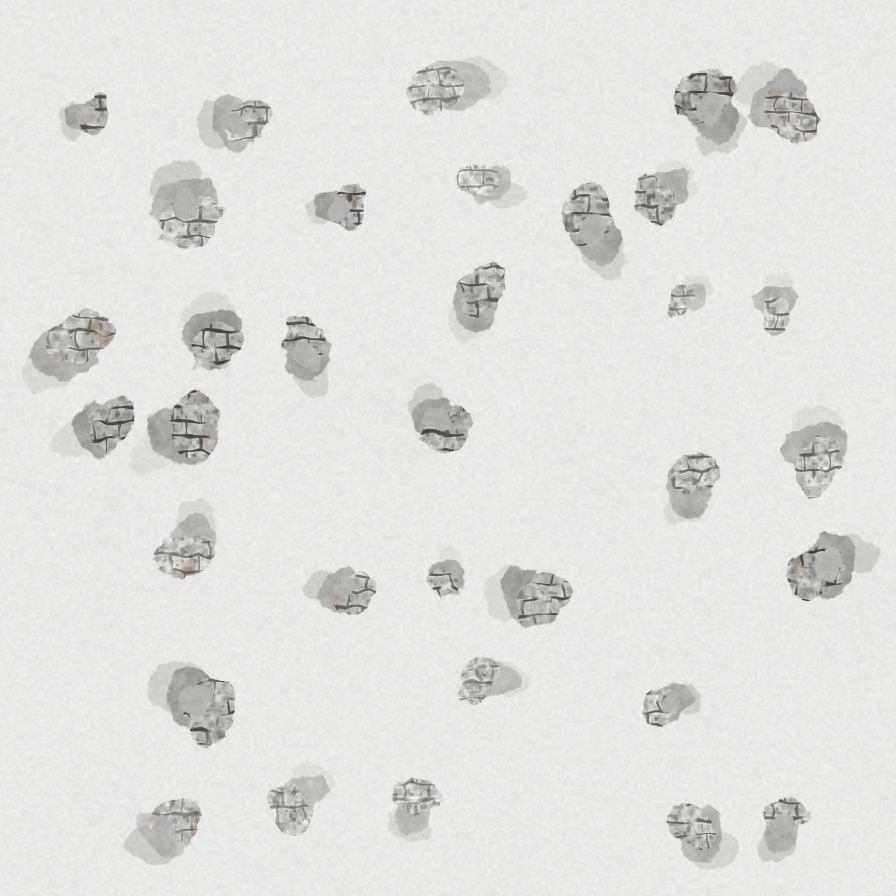
Reproduce this texture procedurally as a three.js fragment shader.

```glsl
varying vec2 vUv;

const vec3 PLASTER = vec3(0.910, 0.910, 0.908);
const vec3 STAIN = vec3(0.615, 0.618, 0.605);
const vec3 BRICK = vec3(0.725, 0.725, 0.712);
const vec3 RENDER_COAT = vec3(0.705, 0.708, 0.702);
const vec3 JOINT = vec3(0.24, 0.24, 0.23);
const vec3 RUST = vec3(0.56, 0.42, 0.32);

const float GRID = 7.0;          // patch cells per side
const float MARGIN = 0.03;       // bare border of the wall
const float PRESENCE = 0.76;     // share of cells holding a patch
const float MIN_RADIUS = 0.015;
const float MAX_RADIUS = 0.038;
const float RAGGED = 0.018;      // depth of the uneven outline
const float EDGE = 0.0013;       // half width of a crisp edge
const float COURSE = 0.0175;     // height of a brick row
const float BRICK_LENGTH = 0.030;
const float GRAIN = 0.060;

float hash(vec2 p) {
  vec3 q = fract(vec3(p.xyx) * 0.1031);
  q += dot(q, q.yzx + 33.33);
  return fract((q.x + q.y) * q.z);
}

float noise(vec2 p) {
  vec2 i = floor(p);
  vec2 f = fract(p);
  f = f * f * (3.0 - 2.0 * f);
  return mix(mix(hash(i), hash(i + vec2(1.0, 0.0)), f.x),
             mix(hash(i + vec2(0.0, 1.0)), hash(i + 1.0), f.x), f.y);
}

float fbm(vec2 p) {
  float sum = 0.0;
  float weight = 0.53;
  for (int i = 0; i < 4; i++) {
    sum += weight * noise(p);
    p = p * 2.1 + 17.3;
    weight *= 0.5;
  }
  return sum;
}

vec2 rotate(vec2 p, float angle) {
  float c = cos(angle);
  float s = sin(angle);
  return vec2(c * p.x - s * p.y, s * p.x + c * p.y);
}

// Ragged oval, positive inside
float lobe(vec2 p, float radius, float seed) {
  vec2 q = rotate(p, seed * 6.2832) * vec2(0.88, 1.2);
  return radius - length(q) + RAGGED * (fbm(p * 55.0 + seed * 91.0) - 0.5);
}

// Weathered masonry with broken dark joints and pale chipped rims
vec3 masonry(vec2 p, float seed, float tone) {
  vec2 shift = p + seed * 7.0;
  vec2 wobble = vec2(noise(shift * 75.0), noise(shift * 75.0 + 31.0)) - 0.5;
  vec2 q = rotate(p, (seed - 0.5) * 0.16) + wobble * 0.007 + seed;
  float row = floor(q.y / COURSE);
  float along = q.x / BRICK_LENGTH + 0.5 * mod(row, 2.0) + 0.3 * hash(vec2(row, 5.0));
  vec2 cell = fract(vec2(along, q.y / COURSE));
  vec2 gap = (0.5 - abs(cell - 0.5)) * vec2(BRICK_LENGTH, COURSE);

  float width = 0.0019 * noise(shift * 95.0);
  vec2 line = 1.0 - smoothstep(vec2(width * 0.6), vec2(width + 0.0014), gap);
  float broken = smoothstep(0.2, 0.48, noise(shift * 65.0 + 9.0));
  float joint = max(line.x * 0.8, line.y) * broken;
  float rim = 1.0 - smoothstep(0.0015, 0.0045, min(gap.x, gap.y));

  float face = hash(vec2(floor(along), row)) - 0.5;
  float mottle = fbm(shift * 150.0) - 0.5;
  float pits = smoothstep(0.66, 0.82, noise(shift * 210.0));
  vec3 color = BRICK + 0.09 * face + 0.38 * mottle + 0.07 * rim - 0.15 * pits;
  float rust = smoothstep(0.6, 0.85, noise(shift * 55.0 + 3.0)) * step(0.55, seed);
  color = mix(color, RUST, 0.35 * rust);
  return mix(color, JOINT, joint * mix(0.5, 0.95, tone)) * mix(1.06, 0.93, tone);
}

// One patch: damp stain, exposed masonry, leftover smooth coat
vec3 addPatch(vec3 color, vec2 p, vec2 id) {
  float size = hash(id + 11.3);
  float seed = hash(id + 23.7);
  float kind = hash(id + 37.1);
  float tone = hash(id + 41.9);
  float radius = mix(MIN_RADIUS, MAX_RADIUS, size);
  vec2 lean = rotate(vec2(radius, 0.0), seed * 17.0);

  float wash = fbm(p * 70.0 + seed * 53.0);
  float halo = lobe(p - lean * 1.15, radius * 0.8, tone);
  float haloAlpha = smoothstep(-EDGE, EDGE * 2.0, halo) * mix(0.12, 0.6, kind);
  color = mix(color, STAIN + 0.1, haloAlpha);

  float stain = lobe(p - lean * 0.4, radius * 0.95, seed);
  float stainAlpha = smoothstep(-EDGE, EDGE * 1.5, stain) * mix(0.5, 0.95, tone);
  color = mix(color, STAIN + 0.22 * (wash - 0.5), stainAlpha);

  float opening = lobe(p + lean * 0.2, radius * 0.9, kind);
  float openAlpha = smoothstep(-EDGE, EDGE, opening) * step(0.14, kind);
  color = mix(color, masonry(p, seed, tone), openAlpha);

  float coat = lobe(p - lean * 0.35, radius * 0.5, size);
  float coatAlpha = smoothstep(-EDGE, EDGE, coat) * step(0.68, kind);
  return mix(color, RENDER_COAT + 0.1 * (wash - 0.5), coatAlpha);
}

void main() {
  vec3 color = PLASTER + 0.012 * (fbm(vUv * 9.0) - 0.5);

  // Jittered patches from the surrounding cells
  float cellSize = (1.0 - 2.0 * MARGIN) / GRID;
  vec2 home = floor((vUv - MARGIN) / cellSize);
  for (int y = -1; y <= 1; y++) {
    for (int x = -1; x <= 1; x++) {
      vec2 id = home + vec2(float(x), float(y));
      bool outside = any(lessThan(id, vec2(0.0))) || any(greaterThan(id, vec2(GRID - 1.0)));
      if (outside || hash(id + 3.7) > PRESENCE) continue;
      vec2 jitter = mix(vec2(0.2), vec2(0.8), vec2(hash(id + 53.1), hash(id + 67.9)));
      color = addPatch(color, vUv - MARGIN - (id + jitter) * cellSize, id);
    }
  }

  // Fine plaster grain
  float grain = 0.6 * noise(vUv * 390.0) + 0.4 * noise(vUv * 210.0 + 40.0) - 0.5;
  gl_FragColor = vec4(color + GRAIN * grain, 1.0);
}
```
